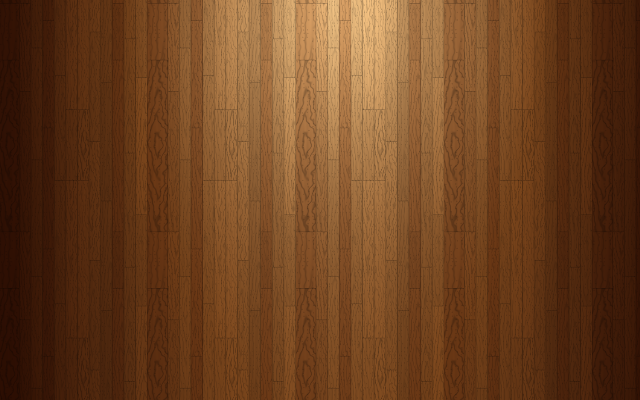
A WebGL 2 fragment shader for this texture:

```glsl
#version 300 es
precision highp float;
// Draws repeating vertical wood planks lit by a warm glow from the top centre.
uniform vec2 u_resolution;
out vec4 fragColor;

const float TAU = 6.2831853;
const vec2 TILE = vec2(0.2318, 0.571);      // repeat size as a share of the canvas
const float TILE_LEFT = 0.4618;             // left edge of one repeat
const float WIDE_PLANK = 0.138;             // first plank, share of a repeat
const float NARROW_PLANKS = 11.0;
const vec3 SHADOW = vec3(0.18, 0.06, 0.01);
const vec3 WOOD = vec3(0.44, 0.25, 0.10);
const vec3 GLOW = vec3(0.88, 0.70, 0.47);

// Brightness and end joints of the twelve planks in a repeat
const float TONES[12] = float[12](
  0.88, 0.93, 1.05, 0.87, 1.04, 1.06, 1.11, 1.03, 0.96, 0.87, 0.97, 1.06);
const vec2 JOINTS[12] = vec2[12](
  vec2(0.015, 0.263), vec2(0.015, 0.40), vec2(0.21, 0.70), vec2(0.09, 0.56),
  vec2(0.33, 0.79), vec2(0.48, 0.79), vec2(0.48, 0.79), vec2(0.14, 0.62),
  vec2(0.36, 0.88), vec2(0.015, 0.263), vec2(0.17, 0.67), vec2(0.34, 0.94));

float hash(vec2 p) {
  p = fract(p * vec2(0.1031, 0.1137));
  p += dot(p, p.yx + 33.33);
  return fract((p.x + p.y) * p.x * 91.7);
}

// Signed distance to a value that repeats every 1.0
float wrapped(float y, float centre) {
  return fract(y - centre + 0.5) - 0.5;
}

float softLine(float d, float halfWidth, float blur) {
  return 1.0 - smoothstep(halfWidth - blur, halfWidth + blur, abs(d));
}

// Nested pointed rings around a knot; x runs from -1 to 1 across the plank
float growthRings(vec2 p, float knotY, float shift, float seed) {
  float wobble = 0.13 * sin(TAU * (5.0 * p.y + seed) + 2.0 * p.x)
               + 0.07 * sin(TAU * (13.0 * p.y + 3.0 * seed) - 3.0 * p.x)
               + 0.04 * sin(TAU * (29.0 * p.y + 7.0 * seed) + 5.0 * p.x);
  float across = length(vec2(p.x - shift + wobble, 0.15));
  float along = length(vec2(sin(0.5 * TAU * (p.y - knotY)), 0.06));
  float rings = 1.5 * across + 3.0 * along + 0.5 * wobble;
  return pow(0.5 + 0.5 * cos(TAU * rings * 1.35), 4.0);
}

// Short upright pores, one per cell
float pores(vec2 p, vec2 cells, float seed) {
  vec2 q = p * cells;
  vec2 id = mod(floor(q), cells) + seed;
  vec2 centre = 0.3 + 0.4 * vec2(hash(id), hash(id + 17.3));
  vec2 d = (fract(q) - centre) / vec2(0.22, 0.30);
  return step(0.45, hash(id + 41.7)) * (1.0 - smoothstep(0.3, 1.0, length(d)));
}

// Fine upright streaks from layered sines
float streaks(vec2 p, float seed) {
  float bend = 0.5 * sin(TAU * (2.0 * p.y + seed));
  return 0.5 * sin(9.0 * p.x + bend + seed * 40.0)
       + 0.3 * sin(17.0 * p.x - 2.0 * bend + seed * 71.0)
       + 0.2 * sin(TAU * 7.0 * p.y + 6.0 * p.x + seed * 23.0);
}

// Brightness of the lamp and of the room at a canvas position
float lamp(vec2 uv) {
  vec2 d = vec2((uv.x - 0.525) * 2.0, 1.0 - uv.y);
  float ambient = 0.17 + 0.24 * max(0.0, 1.0 - d.x * d.x);
  return ambient + 0.47 * exp(-2.6 * pow(length(d), 1.4));
}

vec3 woodColour(float light) {
  vec3 low = mix(SHADOW, WOOD, clamp((light - SHADOW.r) / (WOOD.r - SHADOW.r), -0.4, 1.0));
  return max(mix(low, GLOW, clamp((light - WOOD.r) / (GLOW.r - WOOD.r), 0.0, 1.15)), 0.0);
}

void main() {
  vec2 uv = gl_FragCoord.xy / u_resolution;
  vec2 tile = fract(vec2(uv.x - TILE_LEFT, 1.0 - uv.y) / TILE);
  vec2 pixel = 1.0 / (u_resolution * TILE);

  // Plank number and position across it
  float narrow = (1.0 - WIDE_PLANK) / NARROW_PLANKS;
  float slot = max(0.0, floor((tile.x - WIDE_PLANK) / narrow) + 1.0);
  int plank = int(min(slot, NARROW_PLANKS));
  float width = plank == 0 ? WIDE_PLANK : narrow;
  float left = plank == 0 ? 0.0 : WIDE_PLANK + float(plank - 1) * narrow;
  float across = (tile.x - left) / width;
  vec2 p = vec2(across * 2.0 - 1.0, tile.y);

  // Board between two end joints
  vec2 joints = JOINTS[plank];
  float board = step(joints.x, tile.y) * step(tile.y, joints.y);
  float seed = hash(vec2(float(plank) * 7.0 + 3.0, board * 13.0 + 5.0));
  bool knotted = plank % 6 == 0 && board == (plank == 0 ? 0.0 : 1.0);
  float knotY = knotted ? 0.632 : seed;
  float shift = knotted ? 0.0 : 1.6 * (hash(vec2(seed * 90.0, 8.0)) - 0.5);

  // Grain
  float tone = TONES[plank] * (1.0 + 0.09 * (seed - 0.5));
  float rings = growthRings(p, knotY, shift, seed);
  tone *= 1.0 - (knotted ? 0.22 : 0.08 + 0.09 * seed) * rings;
  tone *= 1.0 + 0.035 * streaks(p, seed);
  tone *= 1.0 - 0.12 * pores(vec2(across, tile.y), vec2(4.0, 64.0), seed * 50.0);

  // Seams between planks and at their ends
  float edge = min(across, 1.0 - across) * width;
  float seam = softLine(edge, 0.0026, pixel.x * 0.6);
  float ends = max(softLine(wrapped(tile.y, joints.x), 0.0016, pixel.y * 0.6),
                   softLine(wrapped(tile.y, joints.y), 0.0016, pixel.y * 0.6));
  tone *= 1.0 - 0.22 * max(seam, ends);

  // Darker planks are also redder
  vec3 colour = woodColour(lamp(uv) * 1.04) * tone;
  colour *= mix(vec3(1.06, 0.97, 0.90), vec3(1.0), smoothstep(0.85, 1.0, TONES[plank]));
  fragColor = vec4(colour, 1.0);
}
```
